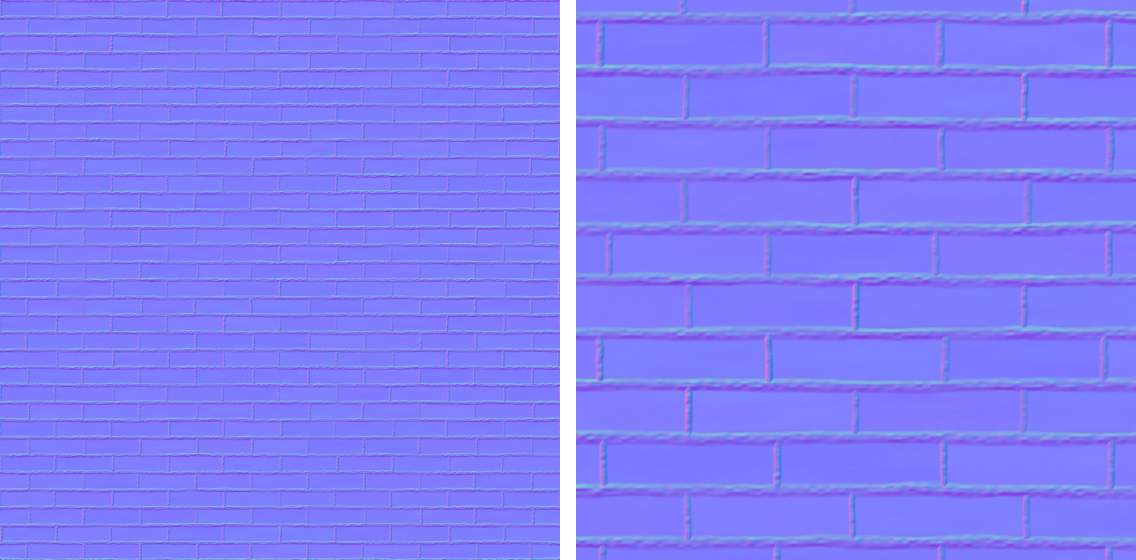
Left, the full canvas; right, a detail of the centre.
Give the GLSL for this texture map, as a WebGL 2 fragment shader.

```glsl
#version 300 es
precision highp float;

uniform vec2 u_resolution;
out vec4 fragColor;

// Layout, in canvas units
const vec2 BRICKS = vec2(10.0, 32.0);
const float BED_CORE = 0.0007;       // half width of the bed joint floor
const float SIDE_CORE = 0.0005;      // half width of the side joint floor
const vec2 UPPER_LIP = vec2(0.0028, 0.0050);  // brick top edge, sharp to soft
const vec2 LOWER_LIP = vec2(0.0024, 0.0042);  // brick bottom edge
const vec2 SIDE_LIP = vec2(0.0017, 0.0028);
const float BED_DEPTH = 0.00086;
const float SIDE_DEPTH = 0.00064;

// Wear and variation
const float JOINT_SHIFT = 0.07;      // side joint offset, in brick lengths
const float BED_WOBBLE = 0.0016;
const float SIDE_WOBBLE = 0.0009;
const float MORTAR_ROUGHNESS = 0.75;
const float FACE_WAVES = 0.00030;
const float FACE_GRAIN = 0.00003;
const float BRICK_TILT = 0.055;

// Colour encoding; green grows towards the bottom
const vec2 AXES = vec2(1.0, -1.0);
const vec3 FLAT_COLOR = vec3(0.50, 0.49, 1.00);
const vec2 DIM_REACH = vec2(0.0054, 0.0032);
const float JOINT_DIMMING = 0.07;

float hash(vec2 p) {
    vec3 q = fract(vec3(p.xyx) * 0.1031);
    q += dot(q, q.yzx + 33.33);
    return fract((q.x + q.y) * q.z);
}

// Value noise that wraps after "cells" cells
float noise(vec2 uv, vec2 cells) {
    vec2 p = uv * cells;
    vec2 i = floor(p);
    vec2 f = fract(p);
    f = f * f * (3.0 - 2.0 * f);
    vec2 a = mod(i, cells);
    vec2 b = mod(i + 1.0, cells);
    return mix(mix(hash(a), hash(vec2(b.x, a.y)), f.x),
               mix(hash(vec2(a.x, b.y)), hash(b), f.x), f.y);
}

// Signed offset from the nearest bed joint
float bedOffset(vec2 uv) {
    float line = floor(uv.y * BRICKS.y + 0.5);
    vec2 along = vec2(uv.x, mod(line, BRICKS.y) / BRICKS.y);
    float wobble = noise(along, vec2(17.0, 32.0)) - 0.5;
    wobble += 0.4 * (noise(along, vec2(90.0, 32.0)) - 0.5);
    return uv.y - line / BRICKS.y + wobble * BED_WOBBLE;
}

// Signed offset from the nearest side joint, with that joint's cell
float sideOffset(vec2 uv, out vec2 cell) {
    float row = floor(uv.y * BRICKS.y);
    float u = uv.x * BRICKS.x + 0.5 * mod(row + 1.0, 2.0);
    float joint = floor(u + 0.5);
    cell = mod(vec2(joint, row), BRICKS);
    float shift = (hash(cell + 17.0) - 0.5) * JOINT_SHIFT;
    float wobble = noise(uv + 0.37, vec2(40.0, 128.0)) - 0.5;
    return (u - joint - shift) / BRICKS.x + wobble * SIDE_WOBBLE;
}

float height(vec2 uv) {
    vec2 cell;
    float bed = bedOffset(uv);
    float side = sideOffset(uv, cell);

    // Each edge is sharp in places and worn soft in others
    float bedWear = noise(uv + (bed > 0.0 ? 0.21 : 0.66), vec2(36.0, 32.0));
    float sideWear = hash(cell + (side > 0.0 ? 29.0 : 53.0));
    vec2 lip = bed > 0.0 ? LOWER_LIP : UPPER_LIP;
    float bedLip = mix(lip.x, lip.y, bedWear);
    float sideLip = mix(SIDE_LIP.x, SIDE_LIP.y, sideWear);
    float bedGroove = 1.0 - smoothstep(BED_CORE, BED_CORE + bedLip, abs(bed));
    float sideGroove = 1.0 - smoothstep(SIDE_CORE, SIDE_CORE + sideLip, abs(side));

    // Depth differs from joint to joint
    float bedStrength = mix(0.5, 1.35, noise(uv + 0.13, vec2(30.0, 16.0)));
    float sideStrength = mix(0.55, 1.3, hash(cell + 41.0));
    float groove = max(bedGroove * BED_DEPTH * bedStrength,
                       sideGroove * SIDE_DEPTH * sideStrength);

    float rough = noise(uv, vec2(240.0, 420.0)) - 0.5;
    float waves = noise(uv, vec2(28.0, 80.0)) - 0.5;
    float grain = noise(uv + 0.29, vec2(190.0, 300.0)) - 0.5;
    return -groove * (1.0 + MORTAR_ROUGHNESS * rough)
         + FACE_WAVES * waves + FACE_GRAIN * grain;
}

void main() {
    vec2 uv = gl_FragCoord.xy / u_resolution;

    // Slope averaged over the pixel footprint
    vec2 e = max(0.5 / u_resolution, vec2(0.0005));
    vec2 slope = vec2(
        height(uv + vec2(e.x, 0.0)) - height(uv - vec2(e.x, 0.0)),
        height(uv + vec2(0.0, e.y)) - height(uv - vec2(0.0, e.y))) / (2.0 * e);

    // Soft mask of the joints, and a slight lean of each brick face
    vec2 cell;
    float side = sideOffset(uv, cell);
    vec2 reach = abs(vec2(bedOffset(uv), side));
    vec2 mask = 1.0 - smoothstep(DIM_REACH * 0.5, DIM_REACH, reach);
    float joint = max(mask.x, mask.y);
    vec2 brick = vec2(mod(cell.x + (side < 0.0 ? 9.0 : 0.0), BRICKS.x), cell.y);
    vec2 lean = vec2(hash(brick + 5.0), hash(brick + 71.0)) - 0.5;
    slope += lean * BRICK_TILT * (1.0 - joint);

    // Encode the surface direction as colour
    vec3 normal = normalize(vec3(-slope * AXES, 1.0));
    vec3 color = FLAT_COLOR + 0.5 * (normal - vec3(0.0, 0.0, 1.0));
    color.b -= JOINT_DIMMING * joint;
    fragColor = vec4(clamp(color, 0.0, 1.0), 1.0);
}
```
